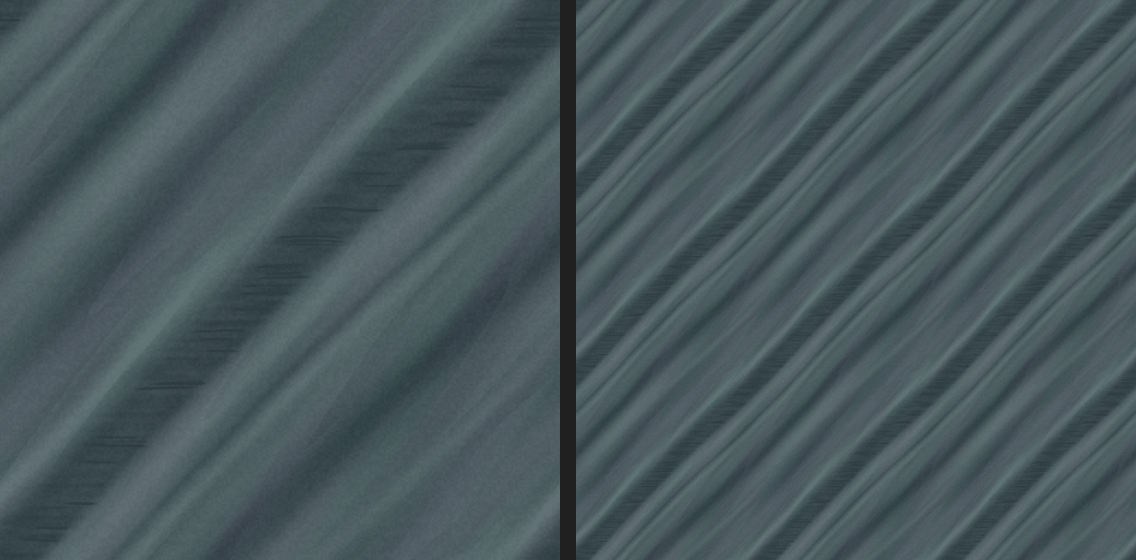
Left, the tile; right, the same tile 3 across and 3 down.
A Shadertoy shader for this texture:

```glsl
#define DARK vec3(0.206, 0.266, 0.286)
#define LIGHT vec3(0.362, 0.425, 0.440)
#define VIOLET_SHIFT vec3(0.018, -0.008, 0.010)
#define BASE_TONE 0.61
#define BAND_CONTRAST 1.16
#define BAND_SWAY 0.014
#define STREAK_AMOUNT 0.50
#define STROKE_AMOUNT 0.26
#define SCRATCH_AMOUNT 0.42
#define RIB_AMOUNT 0.18
#define GRAIN_AMOUNT 0.24

const float TAU = 6.2831853;

float hash(vec2 p) {
    vec3 q = fract(p.xyx * 0.1031);
    q += dot(q, q.yzx + 33.33);
    return fract((q.x + q.y) * q.z);
}

// Value noise that wraps after a whole number of cells
float noise(vec2 p, vec2 period, float seed) {
    vec2 cell = floor(p), f = p - cell;
    f = f * f * f * (f * (f * 6.0 - 15.0) + 10.0);
    vec2 lo = mod(cell, period) + seed;
    vec2 hi = mod(cell + 1.0, period) + seed;
    return mix(mix(hash(lo), hash(vec2(hi.x, lo.y)), f.x),
               mix(hash(vec2(lo.x, hi.y)), hash(hi), f.x), f.y);
}

// Noise stretched along the diagonal; the shear staggers the streak ends
float streak(vec2 diag, vec2 count, float seed) {
    vec2 p = vec2(diag.x, diag.y + 5.0 * diag.x) * count;
    return noise(p, count, seed);
}

float wrapDist(float a, float centre) {
    return fract(a - centre + 0.5) - 0.5;
}

float bump(float a, float centre, float width) {
    float d = wrapDist(a, centre) / width;
    return exp(-d * d);
}

// Sparse horizontal dashes with tapered ends around the axis of the dark band
float scratches(float y, float across, float rows, float seed) {
    float row = mod(floor(y * rows), rows);
    float strength = smoothstep(0.6, 1.0, hash(vec2(row, seed)));
    float shift = (hash(vec2(row, seed + 7.0)) - 0.4) * 0.08;
    float reach = 0.035 + 0.045 * hash(vec2(row, seed + 13.0));
    float ends = 1.0 - smoothstep(reach * 0.4, reach, abs(across - shift));
    float thin = 1.0 - smoothstep(0.05, 0.5, abs(fract(y * rows) - 0.5));
    return strength * thin * ends;
}

void mainImage(out vec4 fragColor, in vec2 fragCoord) {
    vec2 uv = fragCoord / iResolution.xy;

    // Diagonal frame: x across the bands, y along them
    vec2 diag = vec2(uv.x - uv.y, uv.x + uv.y);
    diag.x += 0.005 * (noise(uv * 7.0, vec2(7.0), 3.0) - 0.5);
    float a = diag.x - BAND_SWAY * cos(TAU * uv.x);
    float west = 0.5 + 0.5 * cos(TAU * (uv.x - 0.25));
    float east = 1.0 - west;

    // Broad light and dark bands
    float across = wrapDist(a, 0.0);
    float darkBand = smoothstep(-0.12, -0.04, across)
                   * (1.0 - smoothstep(0.04, 0.085, across));
    float broadLight = bump(a, 0.52, 0.065) * west;
    float bands = -0.48 * darkBand;
    bands += 0.34 * bump(a, 0.12, 0.035);
    bands -= 0.28 * bump(a, 0.195, 0.013);
    bands += 0.25 * bump(a, 0.235, 0.018);
    bands -= 0.52 * bump(a, 0.41, 0.058);
    bands += 0.38 * broadLight;
    bands += 0.32 * bump(a, 0.59, 0.022) * east;
    bands -= 0.40 * bump(a, 0.67, 0.060) * (0.25 + 0.75 * west);
    bands += 0.33 * bump(a, 0.87, 0.028);
    float tone = BASE_TONE + BAND_CONTRAST * bands;

    // Soft streaks, calmer inside the widest bands
    float detail = 1.0 - 0.7 * max(darkBand, broadLight);
    float soft = 0.55 * streak(diag, vec2(12.0, 2.0), 17.0)
               + 0.30 * streak(diag, vec2(27.0, 3.0), 41.0)
               + 0.15 * streak(diag, vec2(56.0, 5.0), 73.0);
    tone += STREAK_AMOUNT * detail * (soft - 0.5);

    // A few flat strokes whose crisp outline fades in and out
    float shape = streak(diag, vec2(13.0, 3.0), 97.0);
    float faded = smoothstep(0.4, 0.75, streak(diag, vec2(7.0, 4.0), 131.0));
    float stroke = smoothstep(0.58, 0.61, shape) * (1.2 - shape);
    tone += STROKE_AMOUNT * detail * faded * (stroke - 0.12);

    // Dark horizontal scratches over finer ribs
    float inBand = smoothstep(0.1, 0.8, darkBand);
    float y = uv.y + 0.008 * noise(uv * 9.0, vec2(9.0), 151.0);
    float marks = scratches(y, across, 137.0, 5.0)
                + 0.45 * scratches(y, across, 53.0, 29.0);
    vec2 ribCount = vec2(12.0, 120.0);
    float ribs = noise(uv * ribCount, ribCount, 211.0) - 0.5;
    tone -= SCRATCH_AMOUNT * marks * inBand;
    tone += RIB_AMOUNT * ribs * (0.15 + 0.85 * inBand);

    // Fine grain and a slow drift between violet and green
    float grain = 0.75 * noise(uv * 256.0, vec2(256.0), 11.0)
                + 0.25 * noise(uv * 110.0, vec2(110.0), 19.0);
    tone += GRAIN_AMOUNT * (grain - 0.5);
    float tint = streak(diag, vec2(8.0, 3.0), 181.0) - 0.5;
    vec3 color = mix(DARK, LIGHT, clamp(tone, -0.15, 1.12));
    color += VIOLET_SHIFT * tint * detail * 1.4;
    fragColor = vec4(color, 1.0);
}
```
